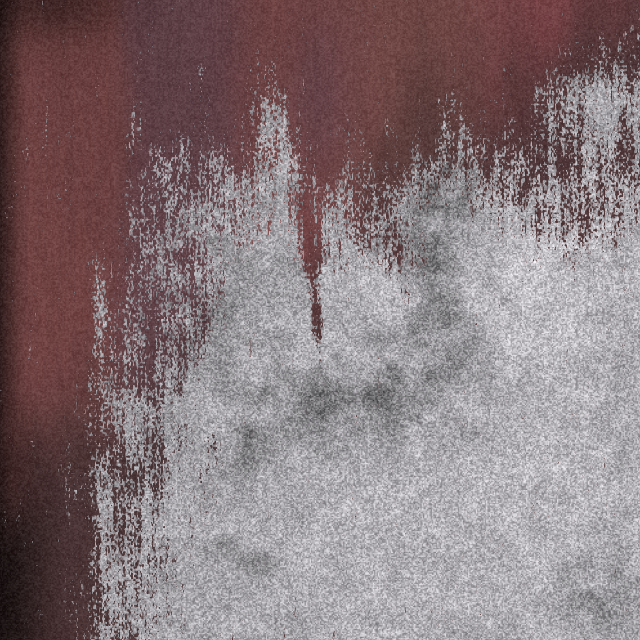
This texture is drawn by a WebGL 2 fragment shader. Its source:

```glsl
#version 300 es
precision highp float;
// Weathered red paint dragged down over pale speckled concrete.
// A signed field around an uneven paint edge is broken up by tall streak
// noise and fine grain; soft spots stain the concrete and wear the paint.
uniform vec2 u_resolution;
out vec4 fragColor;

float hash(vec2 p) {
  vec3 q = fract(vec3(p.xyx) * 0.1031);
  q += dot(q, q.yzx + 33.33);
  return fract((q.x + q.y) * q.z);
}

float noise(vec2 p) {
  vec2 i = floor(p), f = fract(p);
  f = f * f * (3.0 - 2.0 * f);
  return mix(mix(hash(i), hash(i + vec2(1, 0)), f.x),
             mix(hash(i + vec2(0, 1)), hash(i + vec2(1, 1)), f.x), f.y);
}

float fbm(vec2 p) {
  float sum = 0.0, amp = 0.5;
  for (int i = 0; i < 5; i++) {
    sum += amp * noise(p);
    p = p * 2.03 + 17.3;
    amp *= 0.5;
  }
  return sum;
}

// Soft elliptical spot, 1 at its centre
float spot(vec2 p, vec2 centre, vec2 size) {
  vec2 d = (p - centre) / size;
  return exp(-dot(d, d));
}

// Height of the lower paint edge at x
float edgeHeight(float x) {
  const float heights[17] = float[17](0.72, 0.72, 0.72, 0.72, 0.7, 0.7,
    0.715, 0.735, 0.67, 0.675, 0.685, 0.75, 0.735, 0.715, 0.76, 0.77, 0.79);
  float t = clamp(x, 0.0, 0.999) * 16.0;
  int i = int(t);
  return mix(heights[i], heights[i + 1], fract(t));
}

// Positive inside paint, negative on bare concrete
float paintField(vec2 p) {
  float softness = 0.075 + 0.045 * smoothstep(0.75, 0.95, p.x);
  float top = (p.y - edgeHeight(p.x)) / softness;
  float bank = 0.2 + 0.045 * smoothstep(0.3, 0.55, p.y) + 0.05 * smoothstep(0.55, 0.75, p.y);
  float side = (bank - p.x) / 0.06;
  float f = clamp(max(top, side), -1.9, 1.9);
  // Worn places
  f -= 1.5 * spot(p, vec2(0.155, 0.51), vec2(0.014, 0.12));
  f -= 1.5 * spot(p, vec2(0.425, 0.83), vec2(0.035, 0.09));
  f -= 1.3 * spot(p, vec2(0.95, 0.85), vec2(0.1, 0.06));
  f -= 0.9 * spot(p, vec2(0.165, 0.15), vec2(0.022, 0.22));
  f -= 0.7 * spot(p, vec2(0.07, 0.73), vec2(0.04, 0.06));
  // Remnants left below the edge
  f += 1.2 * spot(p, vec2(0.32, 0.54), vec2(0.055, 0.11));
  f += 0.9 * spot(p, vec2(0.3, 0.33), vec2(0.06, 0.12));
  f += 1.0 * spot(p, vec2(0.92, 0.66), vec2(0.07, 0.1));
  f += 1.0 * spot(p, vec2(0.61, 0.6), vec2(0.05, 0.06));
  // Tapering drip, thinner and more broken towards its tip
  float down = clamp((0.68 - p.y) / 0.26, 0.0, 1.0);
  float width = mix(0.022, 0.006, sqrt(down));
  float drip = 1.0 - smoothstep(0.0, 2.0, abs(p.x - 0.482 - 0.018 * down) / width);
  drip *= smoothstep(0.4, 0.48, p.y) * (1.0 - smoothstep(0.66, 0.74, p.y));
  return mix(f, mix(1.5, 0.5, down), drip);
}

vec3 paintColor(vec2 p, float streak, float grain) {
  vec3 maroon = vec3(0.42, 0.25, 0.25), plum = vec3(0.355, 0.24, 0.265);
  vec3 rust = vec3(0.43, 0.275, 0.265), crimson = vec3(0.465, 0.255, 0.27);
  float cloud = fbm(p * vec2(9.0, 4.0));
  float x = p.x + 0.06 * (cloud - 0.5);
  vec3 c = mix(maroon, rust, smoothstep(0.5, 0.62, x));
  c = mix(c, crimson, smoothstep(0.68, 0.85, x));
  c = mix(c, plum, smoothstep(0.15, 0.24, x) * (1.0 - smoothstep(0.32, 0.44, x)));
  c = mix(c, plum * 1.05, 0.75 * spot(p, vec2(0.5, 0.85), vec2(0.055, 0.14)));
  c = mix(c, vec3(0.55, 0.3, 0.31), smoothstep(0.74, 0.58, p.y) * smoothstep(0.36, 0.46, x));
  c *= 0.89 + 0.14 * cloud + 0.12 * streak;
  // Shadow on the left side, deepest near the foot
  float foot = smoothstep(0.5, 0.15, p.y + 0.3 * (cloud - 0.5) - 0.8 * (p.x - 0.08));
  c = mix(c, vec3(0.255, 0.185, 0.19), 0.8 * foot);
  c *= mix(0.3, 1.0, smoothstep(-0.02, 0.05 + 0.07 * foot, p.x));
  c *= 1.0 - 0.4 * spot(p, vec2(0.07, 1.0), vec2(0.12, 0.06));
  return c + 0.13 * (grain - 0.5);
}

vec3 concreteColor(vec2 p, float grain) {
  float cloud = fbm(p * 7.0 + 4.0) - 0.5, mottle = fbm(p * 34.0) - 0.5;
  float tone = 0.66 + 0.1 * cloud + 0.16 * mottle;
  // Pale areas
  tone += 0.09 * spot(p, vec2(0.85, 0.6), vec2(0.16, 0.16));
  tone += 0.08 * spot(p, vec2(0.62, 0.54), vec2(0.05, 0.04));
  tone += 0.05 * spot(p, vec2(0.78, 0.2), vec2(0.4, 0.25));
  // Dark stains with ragged outlines
  vec2 q = p + 0.07 * vec2(cloud, mottle);
  float stain = spot(q, vec2(0.57, 0.36), vec2(0.17, 0.075));
  stain += 0.9 * spot(q, vec2(0.69, 0.54), vec2(0.065, 0.13));
  stain += 1.0 * spot(q, vec2(0.665, 0.68), vec2(0.04, 0.07));
  stain += 0.6 * spot(q, vec2(0.31, 0.5), vec2(0.06, 0.09));
  stain += 0.6 * spot(q, vec2(0.38, 0.28), vec2(0.04, 0.04));
  stain += 0.6 * spot(q, vec2(0.38, 0.12), vec2(0.05, 0.035));
  stain += 0.6 * spot(q, vec2(0.93, 0.04), vec2(0.07, 0.05));
  tone -= 0.15 * min(stain, 1.1) * (1.0 - 2.0 * mottle);
  return tone * vec3(1.0, 0.99, 1.014) + 0.44 * (grain - 0.5);
}

void main() {
  vec2 p = gl_FragCoord.xy / u_resolution;
  float grain = 0.7 * noise(p * 497.0) + 0.3 * noise(p * 250.0 + 31.0);
  float speckle = noise(p * vec2(470.0, 300.0) + 83.0);
  float streak = 0.6 * noise(p * vec2(360.0, 26.0)) + 0.4 * noise(p * vec2(150.0, 9.0) + 9.0);
  float patches = fbm(p * vec2(38.0, 20.0) + 50.0);
  float broken = paintField(p) + 1.9 * (streak - 0.5) + 2.2 * (patches - 0.5)
               + 1.4 * (grain - 0.5) + 2.2 * (speckle - 0.5);
  float cover = smoothstep(-0.6, 0.6, broken);
  vec3 color = mix(concreteColor(p, grain), paintColor(p, streak, grain), cover);
  fragColor = vec4(clamp(color, 0.0, 1.0), 1.0);
}
```
